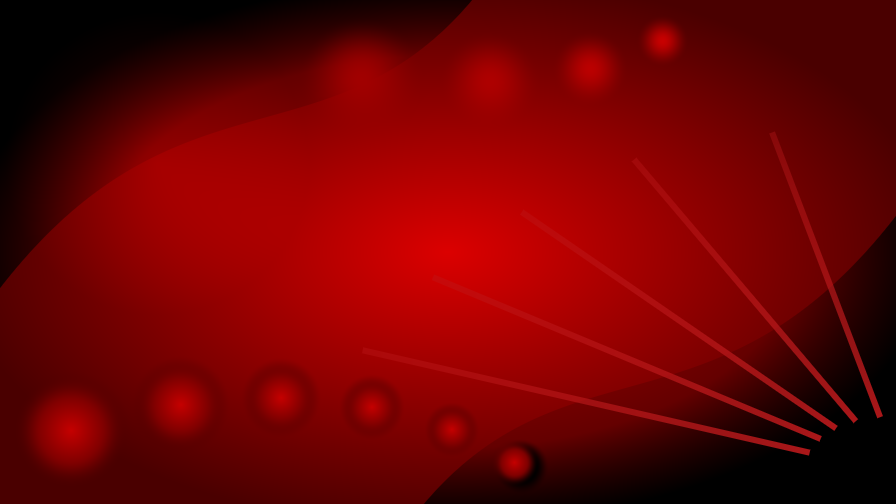
A Shadertoy shader for this background:

```glsl
#define GRID 432.0          // design units per canvas height
#define CORE_RED 0.86       // centre of the backdrop
#define RIM_RED 0.29        // outer backdrop
#define RIM_RADIUS 1.1
#define CORNER_SHADE 0.86   // strongest light left beyond the waves
#define ORB_RED 0.77
#define STREAK_COLOR vec3(0.74, 0.10, 0.11)
#define STREAK_WIDTH 5.2

// Soft coverage: 1 inside (d < 0), 0 outside, about one pixel wide
float cover(float d, float pixel) {
    return clamp(0.5 - d / pixel, 0.0, 1.0);
}

// Fades linearly from 1 at the centre to 0 at the radius
float glow(vec2 p, vec2 center, float radius) {
    return max(1.0 - length(p - center) / radius, 0.0);
}

// Signed distance to the corner region above an S-shaped wave
float waveCorner(vec2 p) {
    float t = p.x / GRID - 0.53;
    float height = 0.768 + t * (0.28 + t * t * (1.55 + 0.5 * t));
    float slope = 0.28 + t * t * (4.65 + 2.0 * t);
    return (height * GRID - p.y) / sqrt(1.0 + slope * slope);
}

void mainImage(out vec4 fragColor, in vec2 fragCoord) {
    float pixel = GRID / iResolution.y;
    vec2 p = fragCoord * pixel;
    vec2 size = iResolution.xy * pixel;

    // Elliptical red backdrop
    float r = length(2.0 * p / size - 1.0);
    float red = mix(CORE_RED, RIM_RED, min(r / RIM_RADIUS, 1.0));

    // Two dark corners, mirrored through the centre
    float corners = max(cover(waveCorner(p), pixel), cover(waveCorner(size - p), pixel));
    float shade = clamp((1.08 - r) / 0.35, 0.0, CORNER_SHADE);
    red *= mix(1.0, shade, corners);
    red += 0.17 * glow(p, vec2(135.0, 292.0), 130.0);

    // Upper arc of shrinking glows
    for (int k = 0; k < 4; k++) {
        float i = float(k);
        vec2 center = vec2(310.0 + i * (122.0 - 12.0 * i), 364.0 + i * (6.5 * i - 8.5));
        float g = glow(p, center, 54.0 - 10.5 * i);
        red = mix(red, 0.63 + 0.05 * i, smoothstep(0.0, 1.0, g));
    }

    // Shadow behind the last lower orb
    red *= 1.0 - smoothstep(0.0, 0.5, glow(p, vec2(447.0, 32.0), 24.0));

    // Lower arc of orbs with darker rims
    for (int k = 0; k < 6; k++) {
        float i = float(k);
        vec2 center = vec2(61.0 + i * (98.0 - 4.0 * i) - 10.0 * pow(i / 5.0, 8.0),
                           63.0 + i * (31.0 - 9.3 * i + 0.4 * i * i));
        float g = glow(p, center, 52.0 - i * (10.0 - 0.75 * i));
        red = mix(red, mix(0.27, ORB_RED, g), smoothstep(0.0, 0.5, g));
    }

    // Fan of streaks, brightening towards the lower right
    vec3 color = vec3(red, 0.0, 0.0);
    for (int k = 0; k < 5; k++) {
        float i = float(k);
        vec2 root = vec2(694.0 + i * (7.5 + 1.9 * i), 44.0 + i * (13.2 - 1.4 * i));
        float angle = radians(167.1 - i * (9.0 + 0.55 * i + 0.18 * i * i));
        float span = 393.0 - 33.0 * i;
        vec2 dir = vec2(cos(angle), sin(angle));
        vec2 q = p - root;
        float along = dot(q, dir);
        float across = abs(q.x * dir.y - q.y * dir.x) - 0.5 * STREAK_WIDTH;
        float body = max(across, abs(along - 0.5 * span) - 0.5 * span);
        float strength = mix(0.9, 0.35, clamp(along / span, 0.0, 1.0));
        color = mix(color, STREAK_COLOR, cover(body, pixel) * strength);
    }

    fragColor = vec4(color, 1.0);
}
```
